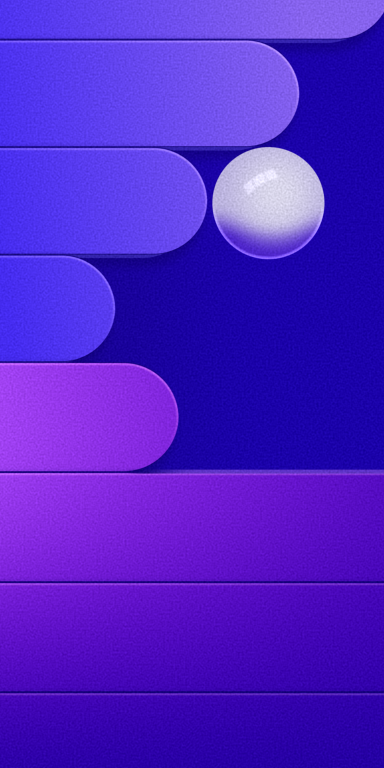
Reproduce this background procedurally as a WebGL 1 fragment shader.

```glsl
precision highp float;
// Rounded bars step inward from the left over a deep blue backdrop, above
// full-width violet slabs, with a glossy pale ball beside them. Bars are capsule
// distances drawn top to bottom with lip, seam and rim; grain is gradient noise.
uniform vec2 u_resolution;

#define UPPER_PITCH 0.280
#define LOWER_PITCH 0.2865
#define UPPER_TOP 2.177
#define LOWER_TOP 1.057
#define BAR_STEP 0.2396
#define SEAM 0.0045
#define BALL_CENTER vec2(0.699, 1.471)
#define BALL_RADIUS 0.146
#define GRAIN_SCALE 190.0
#define GRAIN_AMOUNT 0.13

const vec3 NAVY = vec3(0.105, 0.008, 0.665);
const vec3 SHADOW = vec3(0.055, 0.0, 0.43);

vec2 hashGradient(vec2 cell) {
  vec3 h = fract(cell.xyx * vec3(0.1031, 0.1030, 0.0973));
  h += dot(h, h.yzx + 33.33);
  return fract((h.xx + h.yz) * h.zy) * 2.0 - 1.0;
}

float gradientNoise(vec2 p) {
  vec2 i = floor(p), f = fract(p);
  vec2 w = f * f * (3.0 - 2.0 * f);
  vec2 e = vec2(1.0, 0.0);
  float a = dot(hashGradient(i), f);
  float b = dot(hashGradient(i + e), f - e);
  float c = dot(hashGradient(i + e.yx), f - e.yx);
  float d = dot(hashGradient(i + 1.0), f - 1.0);
  return mix(mix(a, b, w.x), mix(c, d, w.x), w.y);
}

float cover(float d, float aa) {
  return smoothstep(aa, -aa, d);
}

// Blue bars lighten toward the upper right.
vec3 upperColor(vec2 p) {
  float t = clamp(p.x * 1.1 + (p.y - 1.3) * 0.2, 0.0, 1.0);
  return mix(vec3(0.27, 0.17, 0.94), vec3(0.53, 0.39, 0.93), t);
}

// Violet bars glow at the left and sink to navy at the lower right.
vec3 lowerColor(vec2 p) {
  float t = smoothstep(-0.25, 0.9, p.y) * (1.0 - 0.55 * p.x);
  return mix(vec3(0.11, 0.0, 0.62), vec3(0.63, 0.26, 0.95), vec3(t, t * t, t));
}

// Vector from a bar's spine; the spine runs left from endX.
vec2 fromSpine(vec2 p, float endX, float midY) {
  return vec2(max(p.x - endX, 0.0), p.y - midY);
}

vec3 drawBar(vec3 col, vec2 p, float row, float aa) {
  float isLower = step(3.5, row);
  float pitch = mix(UPPER_PITCH, LOWER_PITCH, isLower);
  float top = mix(UPPER_TOP - row * pitch, LOWER_TOP - (row - 4.0) * pitch, isLower);
  float radius = 0.5 * pitch;
  float midY = top - radius;
  float endX = row < 3.5 ? 0.879 - row * BAR_STEP : (row < 4.5 ? 0.322 : 3.0);
  vec2 q = fromSpine(p, endX, midY);
  float d = length(q) - radius;
  vec2 n = q / max(length(q), 0.001);

  // Soft shadow and a thin lit lip below the bar
  float drop = length(fromSpine(p + vec2(0.0, 0.018), endX - 0.02, midY)) - radius;
  col = mix(col, SHADOW, 0.5 * smoothstep(0.035, -0.01, drop));
  float lip = length(fromSpine(p + vec2(0.0, 0.009), endX - 0.03, midY)) - radius;
  col = mix(col, vec3(0.27, 0.21, 0.76), 0.65 * cover(lip, aa) * (1.0 - isLower));

  // Dark seam, then the face
  col = mix(col, SHADOW, 0.75 * cover(d, aa) * smoothstep(0.3, 0.8, abs(n.y)));
  float inset = d + SEAM * 0.5 * abs(n.y);
  vec3 face = mix(upperColor(p), lowerColor(p), isLower);

  // Rim light along the top and around the cap
  float rim = exp(-pow((inset + 0.003) / 0.003, 2.0));
  float facing = clamp(0.7 * n.y + 0.5 * n.x, 0.0, 1.0);
  face += vec3(0.24, 0.23, 0.10) * rim * facing;
  return mix(col, face, cover(inset, aa));
}

// Pale upper edge of the first full-width slab, shaded beside the cap.
vec3 drawLedge(vec3 col, vec2 p, float aa) {
  float y = p.y - (LOWER_TOP - LOWER_PITCH);
  float band = cover(abs(y - 0.001) - 0.0055, aa);
  float lit = smoothstep(0.34, 0.52, p.x);
  col = mix(col, SHADOW, 0.6 * band * smoothstep(0.32, 0.38, p.x) * (1.0 - lit));
  return mix(col, vec3(0.46, 0.27, 0.84), 0.75 * band * lit);
}

vec3 drawBall(vec3 col, vec2 p, float aa) {
  vec2 q = (p - BALL_CENTER) / BALL_RADIUS;
  float r = length(q);
  vec3 ball = mix(vec3(0.73, 0.70, 0.87), vec3(0.85, 0.84, 0.92),
                  smoothstep(1.1, 0.1, length(q - vec2(0.15, 0.2))));
  // Violet bounce from below, with a thin bright edge
  float bounce = smoothstep(0.6, 1.25, length(q - vec2(0.1, 0.3)));
  bounce *= smoothstep(0.0, -0.65, q.y);
  ball = mix(ball, vec3(0.30, 0.14, 0.79), bounce);
  ball += 0.28 * smoothstep(0.93, 0.99, r) * smoothstep(0.1, -0.6, q.y);
  // Slanted window reflection made of panes
  vec2 w = mat2(0.87, -0.5, 0.5, 0.87) * (q - vec2(-0.16, 0.42));
  w.y += w.x * w.x * 0.5;
  float pane = cover(max(abs(w.x) - 0.31, abs(w.y) - 0.09), 0.03);
  pane *= 0.5 + 0.5 * smoothstep(0.06, 0.14, abs(fract(w.x * 4.0) - 0.5));
  ball += 0.10 * pane;
  return mix(col, ball, cover((r - 1.0) * BALL_RADIUS, aa));
}

void main() {
  vec2 p = gl_FragCoord.xy / u_resolution * vec2(1.0, 2.0);
  float aa = 0.8 / u_resolution.x;
  vec3 col = NAVY * (1.0 - 0.10 * smoothstep(0.7, 0.2, p.x));
  for (int i = 0; i < 8; i++) col = drawBar(col, p, float(i), aa);
  col = drawLedge(col, p, aa);
  col = drawBall(col, p, aa);
  float grain = gradientNoise(p * GRAIN_SCALE + 0.37);
  col += grain * GRAIN_AMOUNT * (0.35 + 0.65 * col);
  gl_FragColor = vec4(clamp(col, 0.0, 1.0), 1.0);
}
```
